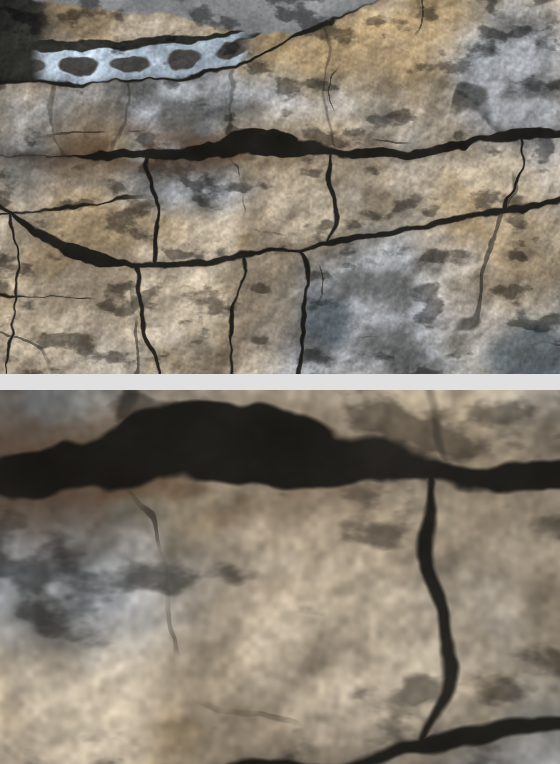
Top, the full canvas; bottom, a detail of the centre.
Reproduce this texture procedurally as a WebGL 2 fragment shader.

```glsl
#version 300 es
precision highp float;
// Weathered stone wall: cream, ochre and grey blocks split by dark, ragged cracks.
uniform vec2 u_resolution;
out vec4 fragColor;

float hash(vec2 p) {
  return fract(sin(dot(p, vec2(127.1, 311.7))) * 43758.5453);
}

float noise(vec2 p) {
  vec2 i = floor(p), f = fract(p);
  f = f * f * (3.0 - 2.0 * f);
  return mix(mix(hash(i), hash(i + vec2(1, 0)), f.x),
             mix(hash(i + vec2(0, 1)), hash(i + vec2(1, 1)), f.x), f.y);
}

float fbm(vec2 p) {
  float sum = 0.0, amp = 0.5;
  for (int i = 0; i < 5; i++) {
    sum += amp * noise(p);
    p = mat2(1.6, 1.2, -1.2, 1.6) * p + 17.3;
    amp *= 0.5;
  }
  return sum / 0.97;
}

float blob(vec2 p, vec2 center, vec2 radius) {
  vec2 q = (p - center) / radius;
  return exp(-dot(q, q));
}

float line(float dist, float halfWidth) {
  return 1.0 - smoothstep(halfWidth - 0.003, halfWidth + 0.003, abs(dist));
}

// Heights of the long seams between the courses
float ledge(float x) { return 0.77 + 0.05 * x + 0.19 * smoothstep(0.5, 1.1, x); }
float upperSeam(float x) {
  return 0.585 + 0.065 * smoothstep(1.05, 1.4, x) + 0.035 * exp(-pow((x - 0.68) / 0.16, 2.0));
}
float lowerSeam(float x) {
  float d = x - 0.45;
  return 0.287 + (d < 0.0 ? 0.8 * d * d : 0.13 * d + 0.04 * d * d);
}

// Upright joints, scattered along each course
float joints(vec2 p, float course) {
  float mask = 0.0, start = floor(p.x / 0.24);
  for (float k = -1.0; k <= 1.0; k++) {
    vec2 id = vec2(start + k, course * 7.0 + 3.0);
    float x = (id.x + 0.2 + 0.6 * hash(id)) * 0.24;
    float bend = 0.09 * (noise(vec2(p.y * 7.0, id.x * 5.3 + course)) - 0.5);
    float width = 0.0015 + 0.006 * noise(vec2(p.y * 14.0, id.x + 9.0));
    float present = step(0.4, hash(id + 4.7)) * (course > 1.5 ? 0.35 : 1.0);
    mask = max(mask, present * line(p.x - x - bend, width));
  }
  return mask;
}

vec3 stone(vec2 p, float mottle) {
  float tone = mix(fbm(p * 4.0 + 3.1), mottle, 0.5);
  vec3 col = mix(vec3(0.55, 0.50, 0.43), vec3(0.80, 0.745, 0.66), smoothstep(0.33, 0.62, tone));
  float ochre = 0.8 * blob(p, vec2(1.05, 0.82), vec2(0.32, 0.2)) + 0.5 * blob(p, vec2(1.38, 0.33), vec2(0.16, 0.2));
  ochre += 0.5 * smoothstep(0.52, 0.7, fbm(p * 5.0 + 31.0));
  col = mix(col, vec3(0.62, 0.53, 0.39) * (0.65 + 0.7 * mottle), min(ochre, 0.8));
  // Grey weathering, lighter and bluer to the right
  float bias = blob(p, vec2(0.55, 0.73), vec2(0.34, 0.11)) + blob(p, vec2(0.52, 0.5), vec2(0.22, 0.1))
             + 0.8 * blob(p, vec2(0.05, 0.61), vec2(0.16, 0.16)) + blob(p, vec2(1.38, 0.83), vec2(0.2, 0.2))
             + 0.7 * blob(p, vec2(1.0, 0.12), vec2(0.35, 0.2));
  float grey = smoothstep(0.34, 0.66, 0.45 * bias + 0.62 * fbm(p * 3.0 + 7.0));
  vec3 greyCol = mix(vec3(0.38, 0.39, 0.395), vec3(0.65, 0.67, 0.70),
                     smoothstep(0.28, 0.72, mottle + 0.12 * (p.x - 0.75)));
  col = mix(col, greyCol, 0.92 * grey);
  // Dark damp patches
  float damp = blob(p, vec2(0.86, 0.14), vec2(0.09, 0.1)) + blob(p, vec2(1.42, 0.04), vec2(0.13, 0.13));
  return mix(col, vec3(0.30, 0.335, 0.36), smoothstep(0.25, 0.85, damp * (0.5 + mottle)) * 0.8);
}

void main() {
  vec2 p = gl_FragCoord.xy / u_resolution.y;
  p.x *= 1.5 * u_resolution.y / u_resolution.x;
  vec2 w = p + 0.035 * (vec2(fbm(p * 9.0), fbm(p * 9.0 + 50.0)) - 0.5)
             + 0.008 * (vec2(noise(p * 45.0), noise(p * 45.0 + 20.0)) - 0.5);
  float mottle = fbm(p * 13.0 + 5.0);
  vec3 col = stone(w, mottle);
  float up = w.y - ledge(w.x), hi = w.y - upperSeam(w.x), lo = w.y - lowerSeam(w.x);

  // Top left: dark recess, pale rubble, mortar web and smooth concrete
  float above = smoothstep(-0.004, 0.004, up);
  float recess = max(1.0 - smoothstep(0.08, 0.17, w.x), line(up - 0.105 + 0.04 * w.x, 0.018));
  vec3 top = mix(col, vec3(0.15, 0.15, 0.14) * (0.6 + mottle), recess);
  vec2 cell = vec2((fract(w.x / 0.14) - 0.5) * 0.14, up - 0.046);
  float pebble = 1.0 - smoothstep(0.8, 1.05, length(cell / vec2(0.055, 0.026)));
  vec3 mortar = mix(vec3(0.62, 0.67, 0.72) * (0.6 + 0.8 * mottle), vec3(0.27, 0.265, 0.26), pebble);
  float band = line(up - 0.044, 0.042) * smoothstep(0.08, 0.13, w.x) * (1.0 - smoothstep(0.64, 0.7, w.x));
  top = mix(top, mortar, band);
  float concrete = smoothstep(-0.006, 0.006, w.y - 1.02 + 0.15 * w.x);
  top = mix(top, vec3(0.53, 0.535, 0.54) * (0.8 + 0.4 * mottle), concrete);
  col = mix(col, top, above);

  // Relief lit from the upper left, with fine grain and dirt
  float relief = fbm(p * 10.0) - fbm(p * 10.0 + vec2(-0.05, 0.08));
  col *= 1.0 + mix(2.0, 0.6, above * concrete) * relief;
  col *= 0.93 + 0.14 * noise(p * 150.0);
  col *= 1.0 - 0.4 * smoothstep(0.58, 0.72, fbm(p * vec2(13.0, 22.0) + 80.0));

  // Rust and soot around the seams
  float rust = blob(w, vec2(0.42, 0.6), vec2(0.34, 0.055)) * smoothstep(0.38, 0.6, fbm(p * vec2(9.0, 18.0)));
  col = mix(col, vec3(0.30, 0.21, 0.14), 0.85 * rust);
  float soot = exp(-abs(hi) / 0.022) + 0.7 * exp(-abs(lo) / 0.016) + 0.5 * exp(-abs(up) / 0.015);
  col *= 1.0 - 0.5 * min(soot, 1.0) * smoothstep(0.25, 0.65, mottle);

  // Open cracks: long seams, side branches, joints and hairlines
  float ragged = noise(p * vec2(11.0, 25.0));
  float course = up > 0.0 ? 3.0 : hi > 0.0 ? 2.0 : lo > 0.0 ? 1.0 : 0.0;
  float crack = line(hi, (0.003 + 0.015 * ragged + 0.016 * blob(w, vec2(0.7, 0.61), vec2(0.16, 0.2))) * smoothstep(0.1, 0.35, w.x));
  crack = max(crack, line(lo, 0.004 + 0.007 * ragged + 0.016 * blob(w, vec2(0.22, 0.32), vec2(0.09, 0.2))));
  crack = max(crack, line(up, 0.008 * ragged) * (1.0 - smoothstep(0.85, 1.1, w.x)));
  crack = max(crack, line(w.y - 0.426 - 0.13 * w.x, 0.006 * ragged + 0.001) * (1.0 - smoothstep(0.32, 0.4, w.x)));
  crack = max(crack, line(w.y - 0.205, 0.005 * ragged) * (1.0 - smoothstep(0.23, 0.27, w.x)));
  if (course < 2.5) crack = max(crack, joints(w, course));
  float hairline = line(noise(w * 4.0 + 12.0) - 0.5, 0.008) * smoothstep(0.52, 0.62, fbm(p * 4.0 + 60.0));
  crack = max(crack, 0.55 * hairline * (1.0 - above));
  col = mix(col, vec3(0.10, 0.095, 0.085) * (0.6 + 0.9 * mottle), 0.94 * crack);

  fragColor = vec4(clamp(col, 0.0, 1.0), 1.0);
}
```
